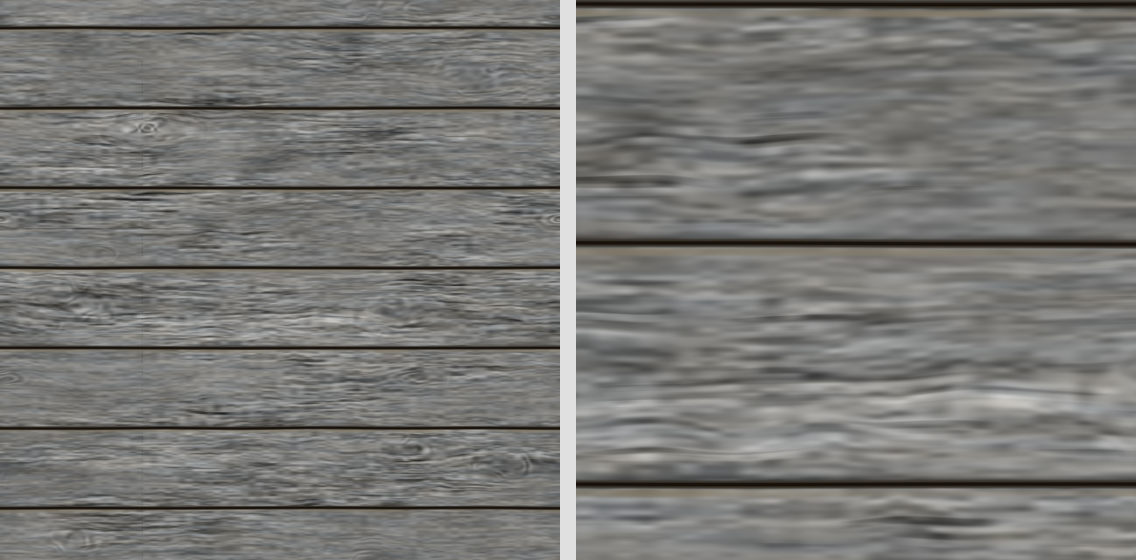
Left: the whole. Right: its middle third, enlarged.
Write a WebGL 1 fragment shader that draws this texture.

```glsl
precision highp float;
uniform vec2 u_resolution;

float hash(vec2 p) {
  vec3 q = fract(p.xyx * vec3(0.1031, 0.1030, 0.0973));
  q += dot(q, q.yzx + 33.33);
  return fract((q.x + q.y) * q.z);
}

// Value noise that wraps in x after the given number of cells
float noise(vec2 p, float period) {
  vec2 i = floor(p), f = fract(p);
  f *= f * (3.0 - 2.0 * f);
  float x0 = mod(i.x, period), x1 = mod(i.x + 1.0, period);
  float low = mix(hash(vec2(x0, i.y)), hash(vec2(x1, i.y)), f.x);
  float high = mix(hash(vec2(x0, i.y + 1.0)), hash(vec2(x1, i.y + 1.0)), f.x);
  return mix(low, high, f.y);
}

// Noise stretched along a board; cells.x across the canvas, cells.y per board
float streak(vec2 p, vec2 cells, float board) {
  return noise(p * cells + vec2(0.0, board * 91.0 + cells.y * 3.0 + 200.0), cells.x);
}

float crack(vec2 p, float board) {
  return smoothstep(0.7, 0.92, streak(p, vec2(11.0, 32.0), board));
}

void main() {
  vec2 uv = gl_FragCoord.xy / u_resolution;
  float row = uv.y * 7.0 - 0.65;
  float pixel = 7.0 / u_resolution.y;
  float board = mod(floor(row), 7.0);
  vec2 p = vec2(uv.x, fract(row));

  // Gently wandering grain
  vec2 g = p;
  g.y += 0.08 * (streak(p, vec2(5.0, 2.0), board) - 0.5);
  g.y += 0.03 * (streak(p, vec2(21.0, 5.0), board) - 0.5);

  // Knots push the grain aside and add ragged, broken rings
  float rings = 0.0;
  for (int k = 0; k < 2; k++) {
    vec2 seed = vec2(board * 5.0 + 3.0, float(k) * 17.0 + 8.0);
    float size = mix(0.09, 0.25, hash(seed + 2.0));
    vec2 d = vec2(fract(uv.x - hash(seed) + 0.5) - 0.5,
                  p.y - mix(0.2, 0.8, hash(seed + 5.0)));
    d.y += 0.12 * size * (streak(p, vec2(30.0, 4.0), board) - 0.5);
    float r = length(d * vec2(2.8, 1.0)) / size;
    float fade = exp(-r * r);
    g.y -= 0.45 * d.y * fade;
    float wobble = 11.0 * streak(p, vec2(42.0, 8.0), board);
    float broken = smoothstep(0.25, 0.75, streak(p, vec2(37.0, 7.0), board));
    rings += 0.085 * fade * broken * sin(r * 13.0 + wobble) - 0.05 * exp(-r * r * 25.0);
  }

  // Fine fibres, stronger where the wood is rough
  float rough = smoothstep(0.2, 0.75, streak(p, vec2(5.0, 3.0), board));
  float fibres = 0.065 * (streak(g, vec2(6.0, 9.0), board) - 0.5)
               + 0.12 * (streak(g, vec2(13.0, 24.0), board) - 0.5)
               + 0.15 * (streak(g, vec2(27.0, 38.0), board) - 0.5)
               + 0.13 * (streak(g, vec2(80.0, 47.0), board) - 0.5);
  float blotch = streak(g, vec2(5.0, 2.5), board) - 0.5;
  float smear = smoothstep(0.7, 0.98, streak(g, vec2(8.0, 4.0), board));
  float shade = 0.483 + fibres * mix(0.7, 1.35, rough) + 0.075 * blotch
              - 0.06 * smear + rings + 0.015 * (hash(vec2(board, 41.0)) - 0.5);

  // Thin weather cracks with a lit lower lip
  shade += rough * (0.08 * crack(g + vec2(0.0, 0.03), board) - 0.15 * crack(g, board));

  // Faint broken joint line
  float joint = 1.0 - smoothstep(0.0005, 0.002, abs(uv.x - 0.254));
  shade -= 0.035 * joint * step(0.5, noise(vec2(3.0, uv.y * 170.0), 9.0));

  float tint = streak(g, vec2(17.0, 19.0), board) - 0.5;
  vec3 color = vec3(shade) + vec3(0.002, 0.003, -0.005) + tint * vec3(0.027, 0.004, -0.027);

  // Gap between boards: shadow above, tan worn edge below
  float seam = floor(row + 0.5);
  float seamId = mod(seam, 7.0) * 13.0 + 4.0;
  float gap = row - seam + 0.012 * (noise(vec2(uv.x * 7.0, seamId), 7.0) - 0.5);
  float wear = noise(vec2(uv.x * 16.0, seamId + 5.0), 16.0);
  float shadow = (1.0 - smoothstep(0.012, 0.03 + 0.06 * wear, gap)) * step(0.0, gap);
  color *= 1.0 - 0.3 * shadow;
  float lip = 1.0 - smoothstep(0.006, 0.018 + pixel, abs(gap + 0.038));
  color = mix(color, vec3(0.53, 0.49, 0.41), lip * (0.2 + 0.6 * wear));
  float edge = 1.0 - smoothstep(0.011, 0.019 + pixel, abs(gap));
  color = mix(color, vec3(0.23, 0.21, 0.18), edge);
  float core = 1.0 - smoothstep(0.003, 0.008 + pixel, abs(gap));
  color = mix(color, vec3(0.09, 0.065, 0.04), core);

  gl_FragColor = vec4(clamp(color, 0.0, 1.0), 1.0);
}
```
